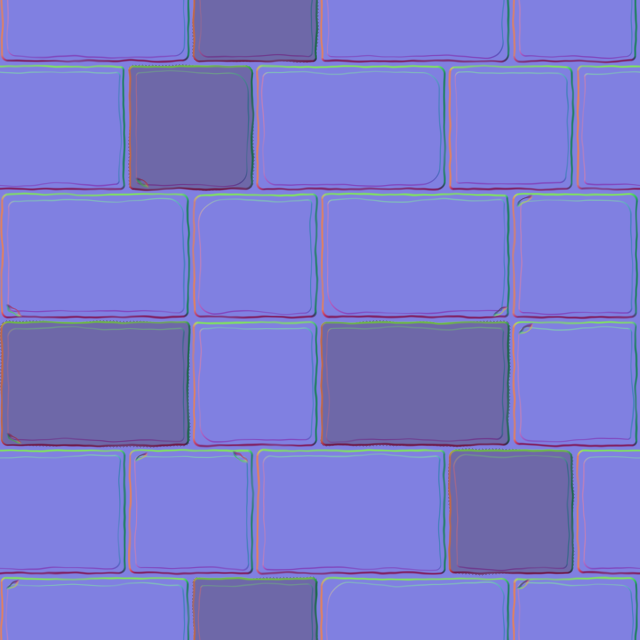
Give the GLSL for this texture map, as a Shadertoy shader.

```glsl
// Tileable normal map of a stone wall: five courses of long and short blocks.
// Each block has a soft outer bevel, a faint inner bevel, wobbling edges and
// a few chipped corners, all from rounded-box distances; some blocks are dark.

#define ROWS 5.0
#define LONG_WIDTH 0.3
#define PAIR_WIDTH 0.5
#define ROW_SHIFT 0.1
#define GAP 0.0044
#define INNER_INSET 0.0080
#define OUTER_LINE 0.0030
#define INNER_LINE 0.0022
#define CHIP_CHANCE 0.14
#define DARK_BLOCKS 0x20582
#define FLAT_COLOR vec3(0.502, 0.502, 0.882)
#define DARK_TINT vec3(0.86, 0.815, 0.745)

float hash(vec2 p) {
    return fract(sin(dot(p, vec2(127.1, 311.7))) * 43758.55);
}

vec2 randomGradient(vec2 cell) {
    float angle = 6.2832 * hash(cell);
    return vec2(cos(angle), sin(angle));
}

float gradientNoise(vec2 p) {
    vec2 i = floor(p), f = fract(p);
    vec2 u = f * f * f * (f * (f * 6.0 - 15.0) + 10.0);
    vec2 e = vec2(1.0, 0.0);
    float low = mix(dot(randomGradient(i), f),
                    dot(randomGradient(i + e), f - e), u.x);
    float high = mix(dot(randomGradient(i + e.yx), f - e.yx),
                     dot(randomGradient(i + 1.0), f - 1.0), u.x);
    return mix(low, high, u.y);
}

// Distance in x, outward direction in yz
vec3 roundedBox(vec2 p, vec2 halfSize, float radius) {
    vec2 q = abs(p) - halfSize + radius;
    vec2 m = max(q, 0.0);
    float len = length(m);
    vec2 dir = len > 0.0 ? m / len : (q.x > q.y ? vec2(1, 0) : vec2(0, 1));
    return vec3(len + min(max(q.x, q.y), 0.0) - radius, dir * sign(p));
}

// Soft ridge that fades to nothing at the given reach
float softLine(float dist, float reach, float aa) {
    return 1.0 - smoothstep(0.0, max(reach, 1.4 * aa), abs(dist));
}

// Encoded normal of a slope facing along dir
vec3 slopeColor(vec2 dir, float tilt, float blue) {
    return vec3(0.5 - tilt * dir.x, 0.5 + tilt * dir.y, blue);
}

void mainImage(out vec4 fragColor, in vec2 fragCoord) {
    vec2 uv = fragCoord / iResolution.xy;
    float aa = 0.7 / min(iResolution.x, iResolution.y);

    // Block layout: long and short blocks alternate, some courses shifted
    float course = uv.y * ROWS + 0.5;
    float row = mod(floor(course), ROWS);
    float x = uv.x + (mod(row, 3.0) == 1.0 ? ROW_SHIFT : 0.0);
    float pair = mod(floor(x / PAIR_WIDTH), 2.0);
    float along = mod(x, PAIR_WIDTH);
    float isShort = step(LONG_WIDTH, along);
    float width = mix(LONG_WIDTH, PAIR_WIDTH - LONG_WIDTH, isShort);
    vec2 halfSize = 0.5 * vec2(width, 1.0 / ROWS);
    vec2 p = vec2(along - isShort * LONG_WIDTH - halfSize.x,
                  (fract(course) - 0.5) / ROWS);
    float block = pair * 2.0 + isShort;
    vec2 id = vec2(block, row) * 7.0 + 3.0;
    vec2 corner = vec2(p.x < 0.0 ? -1.0 : 1.0, p.y < 0.0 ? -1.0 : 1.0);
    vec2 cornerId = id + corner * 2.3;

    // Outer and inner outlines with uneven edges and corners
    float cut = hash(cornerId);
    vec3 outer = roundedBox(p + vec2(0.0014, -0.0003), halfSize - GAP,
                            mix(0.005, 0.012, cut));
    outer.x += 0.0030 * gradientNoise(p * 22.0 + id * 5.1)
             + 0.0010 * gradientNoise(p * 60.0 - id * 2.9);
    vec3 inner = roundedBox(p + vec2(0.0006, 0.0008),
                            halfSize - GAP - INNER_INSET,
                            mix(0.006, 0.036, cut * cut * cut));
    inner.x += 0.0065 * gradientNoise(p * 14.0 + id * 3.7)
             + 0.0010 * gradientNoise(p * 48.0 + id);

    vec3 color = FLAT_COLOR;
    float wear = gradientNoise(p * 13.0 - id);
    color = mix(color, slopeColor(inner.yz, 0.21, 0.75),
                clamp(0.88 + 0.8 * wear, 0.3, 1.0)
                * softLine(inner.x, INNER_LINE, aa));
    color = mix(color, slopeColor(outer.yz, 0.38, 0.38),
                clamp(0.95 - 0.7 * wear, 0.6, 1.0)
                * softLine(outer.x, OUTER_LINE, aa));

    // Chips: shallow slanted dents, more often on the left corners
    float chance = CHIP_CHANCE * (1.0 - 0.4 * corner.x);
    if (hash(cornerId + 41.0) < chance) {
        vec2 center = corner * (halfSize - mix(vec2(0.012), vec2(0.03, 0.016),
                                               hash(cornerId + 9.0)));
        vec2 axis = normalize(vec2(1.0, -0.7 * corner.x * corner.y));
        vec2 side = vec2(-axis.y, axis.x);
        vec2 radii = vec2(0.010, 0.0035) * mix(0.7, 1.2, hash(cornerId + 5.0));
        vec2 q = vec2(dot(p - center, axis), dot(p - center, side)) / radii;
        q.y += 0.9 * gradientNoise(p * 90.0 + id);
        float dist = (length(q) - 1.0) * radii.y;
        vec2 dir = normalize(axis * q.x / radii.x + side * q.y / radii.y + 1e-4);
        color = mix(color, slopeColor(-dir, 0.3, 0.45),
                    0.8 * softLine(dist, 0.0022, aa));
    }

    // Dark blocks, with a finely toothed rim
    int bit = int(row) * 4 + int(block);
    float dark = float((DARK_BLOCKS >> bit) & 1);
    float run = abs(outer.y) > abs(outer.z) ? p.y : p.x;
    float teeth = smoothstep(-0.1, 0.2, gradientNoise(p * 11.0 + id))
                * (0.5 + 0.5 * sin(run * 1200.0));
    float rim = outer.x - 0.0012 - 0.0022 * teeth;
    color *= mix(vec3(1.0), DARK_TINT, dark * (1.0 - smoothstep(-aa, aa, rim)));

    fragColor = vec4(color, 1.0);
}
```
